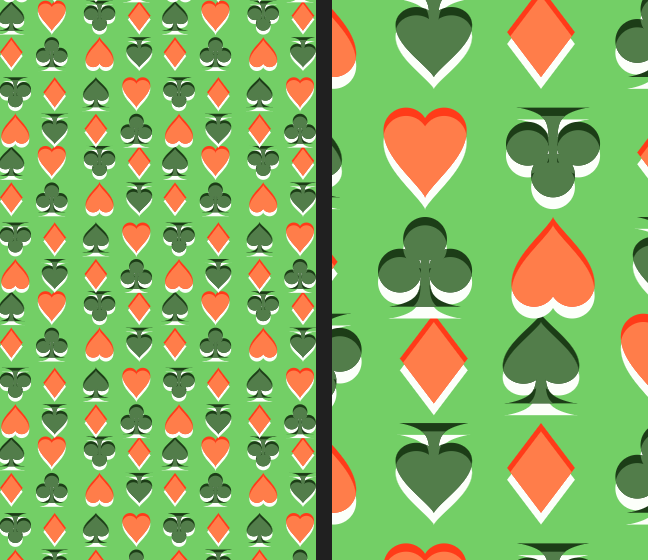
Left: the whole. Right: its middle third, enlarged.
Write a Shadertoy shader that draws this pattern.

```glsl
const float CANVAS_HEIGHT = 768.0;           // design units down the canvas
const vec2 TILE = vec2(224.5, 199.2);        // one block of 4 x 4 suits
const float HALF_HEIGHT = 20.5;              // half the height of every suit
const float RIM_SHIFT = 3.8;
const float SHADOW_SHIFT = 5.4;

const vec3 GROUND = vec3(0.45, 0.81, 0.40);
const vec3 SHADOW = vec3(0.99, 1.00, 0.98);
const vec3 GREEN_FACE = vec3(0.32, 0.49, 0.29);
const vec3 GREEN_RIM = vec3(0.11, 0.24, 0.09);
const vec3 RED_FACE = vec3(1.00, 0.49, 0.29);
const vec3 RED_RIM = vec3(1.00, 0.23, 0.10);

float circle(vec2 p, vec2 center, float radius) {
    return length(p - center) - radius;
}

float diamond(vec2 p) {
    return (abs(p.x) / 15.5 + abs(p.y) / HALF_HEIGHT - 1.0) * 12.4;
}

// Two round lobes above a curved taper
float heart(vec2 p) {
    p.x = abs(p.x);
    float lobeY = 10.2;
    float t = clamp((p.y + HALF_HEIGHT) / (lobeY + HALF_HEIGHT), 0.0, 1.0);
    float halfWidth = 19.0 * pow(sin(t * 1.5708), 1.2);
    float taper = max((p.x - halfWidth) * 0.8, abs(p.y + 5.15) - 15.35);
    return min(circle(p, vec2(8.7, lobeY), 10.3), taper);
}

// Slim stalk flaring into a flat foot
float stem(vec2 p) {
    float h = p.y + HALF_HEIGHT;
    float flare = 13.8 * exp(-0.35 * max(h, 0.0));
    float side = (abs(p.x) - 1.9 - flare) / length(vec2(1.0, 0.35 * flare));
    return max(side, max(-h, p.y - 2.0));
}

float spade(vec2 p) {
    vec2 body = vec2(p.x / 0.92, (4.5 - p.y) / 0.78);
    return min(heart(body) * 0.8, stem(p));
}

float club(vec2 p) {
    float lobes = min(circle(p, vec2(0.0, 10.5), 10.0),
                      circle(vec2(abs(p.x), p.y), vec2(11.5, -4.0), 10.0));
    return min(lobes, stem(p));
}

float suitDistance(vec2 p, int suit, float flip) {
    p.y *= flip;
    if (suit == 0) return spade(p);
    if (suit == 1) return heart(p);
    if (suit == 2) return club(p);
    return diamond(p);
}

float coverage(float d, float pixel) {
    return clamp(0.5 - d / pixel, 0.0, 1.0);
}

// Shadow below, dark rim above, face between
vec3 paintSuit(vec3 color, vec2 p, int suit, float flip, float pixel) {
    bool red = suit == 1 || suit == 3;
    float outline = suitDistance(p, suit, flip);
    float face = max(outline, suitDistance(p + vec2(0.0, RIM_SHIFT), suit, flip));
    float shadow = suitDistance(p + vec2(0.0, SHADOW_SHIFT), suit, flip);
    color = mix(color, SHADOW, coverage(shadow, pixel));
    color = mix(color, red ? RED_RIM : GREEN_RIM, coverage(outline, pixel));
    return mix(color, red ? RED_FACE : GREEN_FACE, coverage(face, pixel));
}

// Column positions alternate between pairs of rows
vec2 suitCenter(int column, int row) {
    vec4 upperColumns = vec4(15.5, 71.0, 136.5, 191.0);
    vec4 lowerColumns = vec4(21.0, 75.0, 131.5, 187.0);
    vec4 rows = vec4(21.5, 71.5, 126.5, 176.5);
    return vec2(row < 2 ? upperColumns[column] : lowerColumns[column], rows[row]);
}

void mainImage(out vec4 fragColor, in vec2 fragCoord) {
    float pixel = CANVAS_HEIGHT / iResolution.y;
    vec2 p = vec2(fragCoord.x, iResolution.y - fragCoord.y) * pixel;
    vec3 color = GROUND;

    for (int row = 0; row < 4; row++) {
        for (int column = 0; column < 4; column++) {
            vec2 local = mod(p - suitCenter(column, row) + 0.5 * TILE, TILE) - 0.5 * TILE;
            if (abs(local.x) > 25.0 || abs(local.y) > 30.0) continue;

            // Odd rows run the suits backwards; the second row pair shifts by two
            int order = (column + 2 * (row / 2)) % 4;
            int suit = row % 2 == 0 ? order : 3 - order;
            float flip = order >= 2 ? -1.0 : 1.0;
            color = paintSuit(color, vec2(local.x, -local.y), suit, flip, pixel);
        }
    }
    fragColor = vec4(color, 1.0);
}
```
